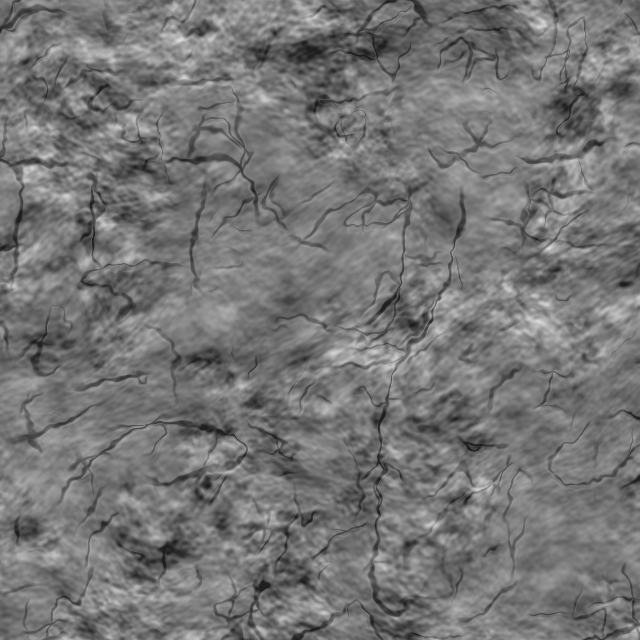
This texture is drawn by a WebGL 2 fragment shader. Its source:

```glsl
#version 300 es
precision highp float;

uniform vec2 u_resolution;
out vec4 fragColor;

// Unit gradient chosen by hashing a lattice cell
vec2 cellGradient(vec2 cell) {
    uvec2 k = uvec2(ivec2(cell) + 4096);
    uint h = k.x * 73129u + k.y * 95121u;
    h = (h ^ (h >> 15u)) * 26699u;
    h = (h ^ (h >> 13u)) * 31847u;
    h ^= h >> 16u;
    float angle = float(h & 65535u) / 65536.0 * 6.28319;
    return vec2(cos(angle), sin(angle));
}

float gradientNoise(vec2 p) {
    vec2 cell = floor(p);
    vec2 f = p - cell;
    vec2 s = f * f * f * (f * (f * 6.0 - 15.0) + 10.0);
    vec2 e = vec2(1.0, 0.0);
    float a = dot(cellGradient(cell), f);
    float b = dot(cellGradient(cell + e.xy), f - e.xy);
    float c = dot(cellGradient(cell + e.yx), f - e.yx);
    float d = dot(cellGradient(cell + e.xx), f - e.xx);
    return mix(mix(a, b, s.x), mix(c, d, s.x), s.y);
}

// Coordinates along and across a direction
vec2 alongAcross(vec2 p, float angle) {
    float c = cos(angle);
    float s = sin(angle);
    return vec2(c * p.x + s * p.y, c * p.y - s * p.x);
}

// Octaves are turned against each other to hide the lattice
float fbm(vec2 p, int octaves, float gain) {
    float sum = 0.0;
    float amplitude = 1.0;
    for (int i = 0; i < octaves; i++) {
        sum += amplitude * gradientNoise(p);
        p = alongAcross(p, 0.9) * 1.9 + vec2(17.3, 9.1);
        amplitude *= gain;
    }
    return sum;
}

vec2 warp(vec2 p, float scale, float strength) {
    return p + strength * vec2(gradientNoise(p * scale + 3.7),
                               gradientNoise(p * scale + 41.2));
}

// Rock surface blending level bedding with slanted bedding
float rockHeight(vec2 p, float slant) {
    float level = fbm(p * vec2(4.2, 5.0), 6, 0.6);
    float slanted = fbm(alongAcross(p, 0.6) * vec2(3.4, 5.2) + 60.0, 6, 0.58);
    return mix(level, slanted, slant);
}

// Broken line of even width along the zero set of stretched noise
float fissure(vec2 p, float angle, vec2 stretch, float width, float seed) {
    vec2 q = alongAcross(p, angle) * stretch + seed;
    vec2 e = vec2(0.02, 0.0);
    float n = gradientNoise(q);
    vec2 slope = vec2(gradientNoise(q + e.xy), gradientNoise(q + e.yx)) - n;
    float steepness = length(slope / e.x * stretch);
    float distanceToLine = abs(n) / max(steepness, 0.35 * stretch.y);
    float presence = smoothstep(0.08, 0.26, gradientNoise(p * stretch.y * 0.6 + seed * 2.3));
    float opening = width * (0.9 + 1.6 * gradientNoise(p * 15.0 + seed));
    return smoothstep(opening + 0.0012, opening * 0.3, distanceToLine) * presence;
}

// Long cracks in three directions, then shorter and finer ones
float allFissures(vec2 p) {
    float depth = 0.0;
    for (int i = 0; i < 6; i++) {
        float k = float(i);
        float fineness = i < 3 ? 1.0 : 2.7;
        float angle = 0.06 + 0.7 * mod(k, 3.0);
        vec2 stretch = vec2(2.0, 6.0) * fineness;
        float line = fissure(p, angle, stretch, 0.0046 / sqrt(fineness), 11.6 + 23.4 * k);
        depth = max(depth, line * (i < 3 ? 1.0 : 0.75));
    }
    return depth;
}

// Scattered flat blobs, used for hollows, pits and pale chips
float blobs(vec2 p, vec2 scale, float threshold) {
    return smoothstep(threshold, threshold + 0.2, gradientNoise(p * scale));
}

void main() {
    vec2 uv = gl_FragCoord.xy / u_resolution.y;
    vec2 p = warp(uv, 5.0, 0.03);
    vec2 rough = warp(warp(p, 24.0, 0.012), 61.0, 0.007);

    // Regions of smooth or crumbled stone, slanted or level bedding
    float crumbled = smoothstep(-0.2, 0.15, fbm(p * 4.0 + 7.9, 4, 0.65));
    float slant = smoothstep(-0.2, 0.2, gradientNoise(uv * 2.3 + 31.4)
                             + 0.2 - abs(uv.y - 0.5));

    // Light falling from above
    vec2 towardLight = vec2(0.001, 0.0055);
    float relief = rockHeight(p, slant) - rockHeight(p + towardLight, slant);

    // Broad staining and even-grained grit
    float stain = fbm(alongAcross(p, 0.3) * vec2(4.8, 6.0) + 88.0, 4, 0.72);
    float grit = fbm(p * vec2(15.0, 17.0) + 23.0, 4, 0.8);

    float tone = 0.476 + 0.115 * stain;
    tone += relief * mix(0.8, 1.35, crumbled);
    tone += grit * mix(0.085, 0.2, crumbled);

    // Hollows, small pits and pale chips
    tone -= 0.11 * blobs(rough + 5.3, vec2(10.0, 14.0), 0.27) * mix(0.5, 1.0, crumbled);
    tone -= 0.12 * blobs(rough + 8.7, vec2(25.0, 33.0), 0.26) * crumbled;
    tone += 0.11 * blobs(rough + 2.1, vec2(24.0, 34.0), 0.26) * crumbled;

    // Fissures with a pale lower lip
    float crack = allFissures(rough);
    float lip = max(allFissures(rough + vec2(0.0, 0.008)) - crack, 0.0);
    tone += 0.06 * lip - 0.21 * crack;

    fragColor = vec4(vec3(clamp(tone, 0.12, 0.86)), 1.0);
}
```
